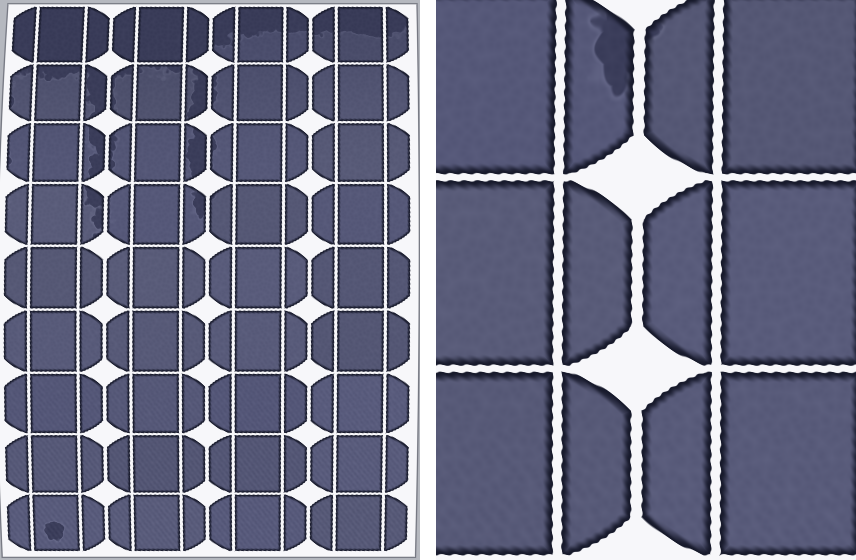
Left: the whole. Right: its middle third, enlarged.
Reproduce this pattern procedurally as a Shadertoy shader.

```glsl
// A worn solar panel: 4 by 9 clipped-corner cells with two busbars each.
// The grid bows slightly; each cell is a box cut by an ellipse, and cellular
// noise with layered sines stains the upper cells.

const float TAU = 6.2831853;
const vec2 COUNT = vec2(4.0, 9.0);
const vec2 PITCH = vec2(0.181, 0.1085);      // cell spacing, canvas height = 1
const vec2 CELL_HALF = vec2(0.0872, 0.0522);
const float CORNER_RADIUS = 1.157;           // in half-cell units
const float BAR_OFFSET = 0.0438;
const float BAR_HALF = 0.0028;

const vec3 BACKSHEET = vec3(0.97, 0.97, 0.98);
const vec3 RAIL = vec3(0.71, 0.72, 0.75);
const vec3 RAIL_LINE = vec3(0.46, 0.47, 0.51);
const vec3 SILICON = vec3(0.34, 0.35, 0.47);
const vec3 SILICON_DEEP = vec3(0.23, 0.24, 0.36);
const vec3 CELL_EDGE = vec3(0.09, 0.10, 0.17);

vec2 hash2(vec2 p) {
    p = vec2(dot(p, vec2(127.1, 311.7)), dot(p, vec2(269.5, 183.3)));
    return fract(sin(p) * 43758.5);
}

// Distance to the nearest scattered point
float cellular(vec2 p) {
    vec2 base = floor(p);
    float nearest = 2.0;
    for (int y = -1; y <= 1; y++) {
        for (int x = -1; x <= 1; x++) {
            vec2 corner = base + vec2(x, y);
            nearest = min(nearest, distance(p, corner + hash2(corner)));
        }
    }
    return nearest;
}

float layeredSines(vec2 p) {
    float sum = 0.0, amplitude = 0.5;
    for (int i = 0; i < 4; i++) {
        sum += amplitude * sin(p.x + 1.7 * sin(p.y)) * cos(p.y - 0.6 * p.x);
        p = mat2(1.6, 1.2, -1.2, 1.6) * p + 1.3;
        amplitude *= 0.55;
    }
    return sum;
}

// Canvas to cell coordinates, with bowed sides and taller middle rows
vec2 bowedGrid(vec2 uv) {
    float bow = 4.0 * uv.y * (1.0 - uv.y);
    float left = mix(0.0174, 0.0313, uv.y) - 0.019 * bow;
    float right = mix(0.972, 0.9757, uv.y) + 0.007 * bow;
    float s = (uv.y - 0.0143) / 0.9753;
    s += 0.008 * sin(TAU * s) - 0.0022 * sin(0.5 * TAU * s);
    return vec2((uv.x - left) / (right - left), s) * COUNT;
}

// Box intersected with an ellipse, negative inside
float clippedCell(vec2 p, vec2 halfSize, float radius) {
    vec2 d = abs(p) - halfSize;
    vec2 q = p / halfSize;
    float len = max(length(q), 0.001);
    float ellipse = (len - radius) * len / max(length(q / halfSize), 0.001);
    return max(max(d.x, d.y), ellipse);
}

// Amount of damp stain: top band, column seams and one low smudge
float stainLevel(vec2 p, vec2 grid) {
    float seams = 0.0;
    for (int i = 0; i < 3; i++) {
        float offset = (grid.x - float(i) + 0.06) / 0.17;
        seams += (i == 0 ? 0.6 : 0.85) * exp(-offset * offset);
    }
    float bandStart = mix(0.885, 0.955, smoothstep(1.6, 2.4, grid.x));
    float band = smoothstep(bandStart - 0.06, bandStart + 0.03, p.y);
    float smudge = 0.7 * exp(-dot(p - vec2(0.098, 0.05), p - vec2(0.098, 0.05)) / 0.0004);
    return max(max(seams * smoothstep(0.48, 0.7, p.y), band), smudge);
}

vec3 siliconColour(vec2 p, vec2 grid, vec2 id) {
    vec2 random = hash2(id + 7.0);
    vec3 colour = SILICON + 0.025 * (random.x - 0.5);
    colour.b += 0.02 * (random.y - 0.5) + 0.015 * (0.5 - p.y);
    colour = mix(colour, SILICON_DEEP, 0.45 * smoothstep(0.68, 0.98, p.y));

    // Stain with a pale drying rim
    float patches = 0.36 + 0.28 * cellular(p * 65.0) + 0.3 * layeredSines(p * 34.0);
    float wet = stainLevel(p, grid) - patches;
    colour += 0.035 * exp(-wet * wet / 0.003);
    colour = mix(colour, SILICON_DEEP * 0.93, 0.85 * smoothstep(0.0, 0.08, wet));

    // Fine diagonal grain, stronger low down, and dust
    float grain = sin(TAU * (p.x + 0.8 * p.y) / 0.0095);
    colour += 0.012 * grain * (1.0 - smoothstep(0.1, 0.55, p.y));
    return colour + 0.025 * (cellular(p * 150.0) - 0.5);
}

void mainImage(out vec4 fragColor, in vec2 fragCoord) {
    vec2 uv = fragCoord / iResolution.xy;
    vec2 p = uv * vec2(0.75, 1.0);
    float soft = 0.7 / iResolution.y;
    vec2 grid = bowedGrid(uv);
    vec2 id = clamp(floor(grid), vec2(0.0), COUNT - 1.0);
    vec2 local = (grid - id - 0.5) * PITCH;

    // Outer rail around the backsheet
    vec2 low = grid * PITCH + vec2(0.009, 0.010);
    vec2 high = (COUNT - grid) * PITCH + vec2(0.013, 0.004);
    float rail = min(min(low.x, low.y), min(high.x, high.y));
    vec3 colour = mix(RAIL, BACKSHEET, smoothstep(-soft, soft, rail));
    colour = mix(RAIL_LINE, colour, smoothstep(-soft, soft, abs(rail) - 0.0012));

    // Cells, darkened beside gaps and slightly braided busbars
    float cell = clippedCell(local, CELL_HALF, CORNER_RADIUS);
    float bar = abs(abs(local.x) - BAR_OFFSET) - BAR_HALF;
    float inside = min(-cell, bar) + 0.0004 * sin(TAU * (p.x + p.y) / 0.008);
    vec3 silicon = mix(CELL_EDGE, siliconColour(p, grid, id), smoothstep(0.0005, 0.006, inside));
    colour = mix(colour, silicon, smoothstep(-soft, soft, inside));
    fragColor = vec4(colour, 1.0);
}
```
